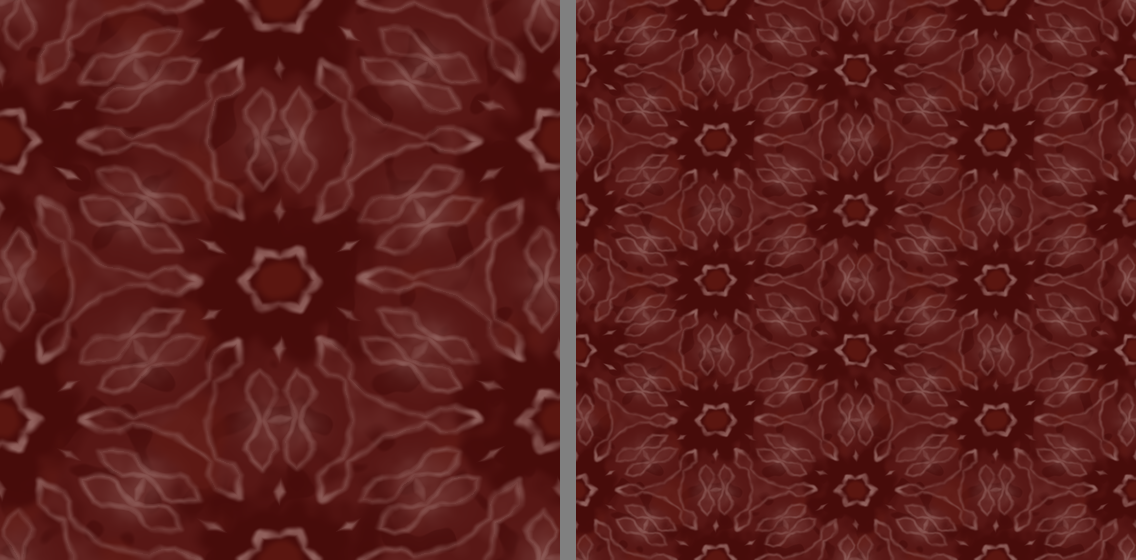
Left: one tile. Right: repeated 2 by 2.
Write a Shadertoy shader that draws this pattern.

```glsl
// Dark red kaleidoscope damask: six-pointed stars, linked petals and four-leaf flowers on a hexagonal lattice.

const vec2 REPEATS = vec2(1.0, 2.0);        // lattice cells across and down
const vec2 CELL = vec2(1.7320508, 1.0);     // cell size in lattice units
const float TAU = 6.2831853;
const float LINE = 0.0085;                  // half width of a stroke
const float SOFT = 0.0085;                  // softness of stroke edges
const float WOBBLE = 0.016;                 // hand-drawn distortion
const float WEAR = 0.6;                     // unevenness of stroke strength
const float HAZE = 0.17;                    // faint bloom around flowers
const vec3 SHADE = vec3(0.280, 0.046, 0.040);
const vec3 GROUND = vec3(0.343, 0.088, 0.080);
const vec3 BLUSH = vec3(0.395, 0.145, 0.135);
const vec3 RUST = vec3(0.380, 0.098, 0.068);
const vec3 CHALK = vec3(0.570, 0.380, 0.365);

vec2 gradient(vec2 corner, float seed) {
    uvec2 n = uvec2(corner);
    uint h = n.x * 1597u + n.y * 51749u + uint(seed) * 9277u + 7u;
    h = (h ^ (h >> 15)) * 668265263u;
    h = (h ^ (h >> 13)) * 668265263u;
    float angle = float(h >> 16) / 65536.0 * TAU;
    return vec2(cos(angle), sin(angle));
}

// Gradient noise wrapping after `period` steps per canvas
float noise(vec2 uv, float period, float seed) {
    vec2 p = uv * period, i = floor(p), f = p - i;
    vec2 w = f * f * f * (f * (f * 6.0 - 15.0) + 10.0);
    float corners[4];
    for (int k = 0; k < 4; k++) {
        vec2 o = vec2(k & 1, k >> 1);
        corners[k] = dot(gradient(mod(i + o, period), seed), f - o);
    }
    return mix(mix(corners[0], corners[1], w.x), mix(corners[2], corners[3], w.x), w.y);
}

float segment(vec2 p, vec2 a, vec2 b) {
    vec2 d = b - a;
    return length(p - a - d * clamp(dot(p - a, d) / dot(d, d), 0.0, 1.0));
}

// x: distance to the outline, y: 1 below it
vec2 outline(vec2 p, vec2 knots[6]) {
    vec2 result = vec2(1.0, 0.0);
    for (int i = 0; i < 5; i++) {
        vec2 a = knots[i], b = knots[i + 1];
        result.x = min(result.x, segment(p, a, b));
        float t = (p.x - a.x) / (b.x - a.x);
        if (t >= 0.0 && t < 1.0 && p.y < mix(a.y, b.y, t)) result.y = 1.0;
    }
    return result;
}

float stroke(float d, float halfWidth) {
    float soft = SOFT + 1.0 / iResolution.y;
    return 1.0 - smoothstep(halfWidth - soft, halfWidth + soft, d);
}

// Offset to the nearest lattice centre
vec2 hexOffset(vec2 p) {
    vec2 a = mod(p + 0.5 * CELL, CELL) - 0.5 * CELL;
    vec2 b = mod(p, CELL) - 0.5 * CELL;
    return dot(a, a) < dot(b, b) ? a : b;
}

void mainImage(out vec4 fragColor, in vec2 fragCoord) {
    vec2 uv = fragCoord / iResolution.xy;
    vec2 p = (uv - 0.5) * REPEATS * CELL;
    p += WOBBLE * vec2(noise(uv, 16.0, 1.0), noise(uv, 16.0, 2.0));
    p += 0.5 * WOBBLE * vec2(noise(uv, 42.0, 3.0), noise(uv, 42.0, 4.0));

    // Fold into one mirrored twelfth of the hexagon
    vec2 q = hexOffset(p);
    float r = length(q);
    float angle = abs(mod(atan(q.y, q.x) + TAU / 12.0, TAU / 6.0) - TAU / 12.0);
    vec2 f = r * vec2(cos(angle), sin(angle));

    // Three petals joined by a narrow-necked triangle
    vec2 petal = vec2(0.57735 - f.x, f.y);
    vec2 petalLine = outline(petal, vec2[6](vec2(0.0, 0.074), vec2(0.031, 0.056),
        vec2(0.165, 0.011), vec2(0.212, 0.039), vec2(0.255, 0.042), vec2(0.326, 0.0)));
    float tip = smoothstep(0.25, 0.32, petal.x);
    float ink = stroke(petalLine.x, LINE + 0.004 * tip) * mix(0.44, 0.85, tip);

    // Four-leaf flower halfway between stars
    vec2 axis = vec2(0.8660254, 0.5);
    vec2 flower = abs(vec2(dot(f, axis) - 0.5, dot(f, vec2(-axis.y, axis.x))));
    vec2 leaf = vec2(flower.x, abs(flower.y - 0.058));
    vec2 leafLine = outline(leaf, vec2[6](vec2(0.0, 0.007), vec2(0.040, 0.020),
        vec2(0.078, 0.042), vec2(0.105, 0.045), vec2(0.145, 0.027), vec2(0.177, 0.0)));
    float knot = exp(-dot(leaf, leaf) / 0.004);
    ink = max(ink, stroke(leafLine.x, LINE + 0.004 * knot) * (0.47 + 0.22 * knot));
    ink = max(ink, HAZE * exp(-dot(flower, flower) / 0.014) + 0.22 * knot);
    float bar = 1.0 - smoothstep(0.2, 1.0, flower.x / 0.032 + flower.y / 0.135);
    ink = max(ink, 0.6 * bar);

    // Star ring with heavy points
    float point = smoothstep(0.075, 0.11, f.x);
    float ring = segment(f, vec2(0.115, 0.0), vec2(0.0745, 0.043));
    ink = max(ink, stroke(ring, LINE + 0.007 * point) * mix(0.56, 0.85, point));

    // Small diamonds around each star
    vec2 gem = abs(vec2(dot(f, axis) - 0.245, flower.y));
    ink = max(ink, 0.72 * (1.0 - smoothstep(0.2, 1.1, gem.x / 0.050 + gem.y / 0.023)));

    // Mottled ground, darker around the stars
    float broad = noise(uv, 8.0, 5.0), fine = noise(uv, 23.0, 6.0);
    float light = smoothstep(0.19, 0.37, r + 0.28 * broad + 0.14 * fine);
    float blot = smoothstep(0.16, 0.26, noise(uv, 14.0, 7.0) + 0.3 * fine);
    vec3 color = mix(SHADE, GROUND, light * (1.0 - 0.75 * blot));
    float inside = max(petalLine.y, leafLine.y);
    color = mix(color, BLUSH, inside * clamp(0.5 + 0.9 * fine + 0.9 * broad, 0.1, 0.9));
    color = mix(color, RUST, 0.75 * (1.0 - smoothstep(0.05, 0.085, r)));
    color = mix(color, RUST, 0.5 * light * smoothstep(0.2, 0.4, noise(uv, 7.0, 8.0)));

    // Chalky strokes with uneven strength
    ink *= 1.0 + WEAR * (noise(uv, 12.0, 9.0) + 0.7 * noise(uv, 48.0, 10.0));
    color = mix(color, CHALK, clamp(ink, 0.0, 1.0));
    fragColor = vec4(color, 1.0);
}
```
